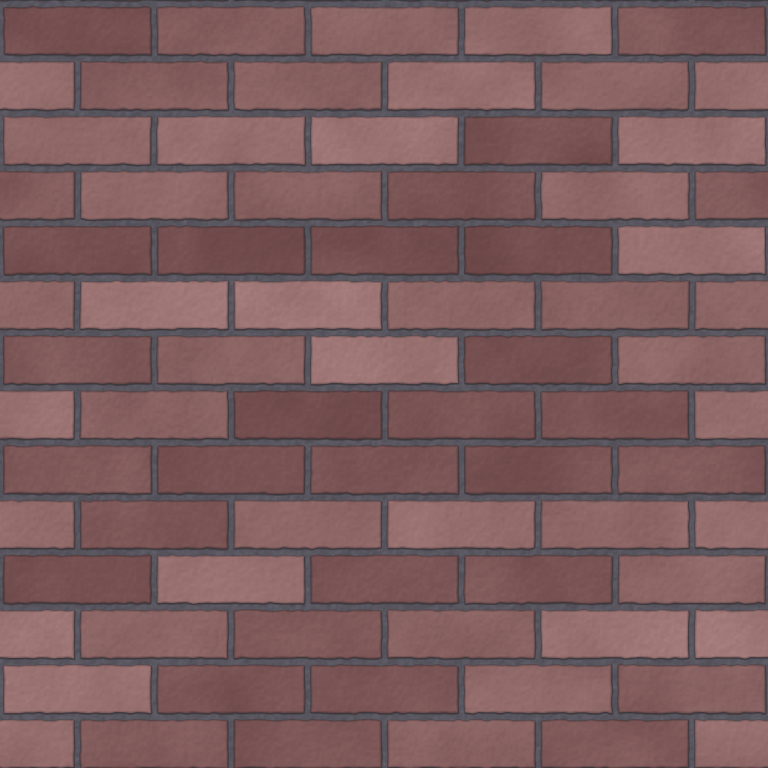
Give the GLSL for this texture, as a Shadertoy shader.

```glsl
// Running-bond wall of dusty red bricks, 5 across and 14 down, with dark grey mortar.

float hash(vec2 p) {
    vec3 q = fract(p.xyx * vec3(0.1031, 0.1030, 0.0973));
    q += dot(q, q.yzx + 33.33);
    return fract((q.x + q.y) * q.z);
}

// Value noise that repeats after `period` cells
float noise(vec2 uv, float period) {
    vec2 p = uv * period;
    vec2 i = floor(p), f = fract(p);
    f = f * f * (3.0 - 2.0 * f);
    vec2 a = mod(i, period), b = mod(i + 1.0, period);
    return mix(mix(hash(a), hash(vec2(b.x, a.y)), f.x),
               mix(hash(vec2(a.x, b.y)), hash(b), f.x), f.y);
}

// Fine surface relief
float relief(vec2 uv) {
    return 0.6 * noise(uv, 150.0) + 0.4 * noise(uv + 0.37, 290.0);
}

float boxDistance(vec2 p, vec2 halfSize, float radius) {
    vec2 q = abs(p) - halfSize + radius;
    return length(max(q, 0.0)) + min(max(q.x, q.y), 0.0) - radius;
}

void mainImage(out vec4 fragColor, in vec2 fragCoord) {
    vec2 uv = fragCoord / iResolution.xy;
    float pixel = 1.0 / min(iResolution.x, iResolution.y);

    // Brick grid: every other course shifts by half a brick
    vec2 grid = (uv + vec2(-0.0007, 0.0043)) * vec2(5.0, 14.0);
    float row = mod(floor(grid.y), 14.0);
    grid.x += 0.5 * mod(row + 1.0, 2.0);
    vec2 id = vec2(mod(floor(grid.x), 5.0), row);
    vec2 local = (fract(grid) - 0.5) / vec2(5.0, 14.0);

    // Slightly ragged outline
    vec2 wobble = vec2(noise(uv, 70.0), noise(uv + 0.53, 110.0)) - 0.5;
    vec2 edgePoint = local + wobble * vec2(0.0016, 0.0022);
    float d = boxDistance(edgePoint, vec2(0.0957, 0.0309), 0.0015);
    float shadowD = boxDistance(edgePoint + vec2(-0.0003, 0.0009), vec2(0.0957, 0.0309), 0.0015);

    // Relief lit from the upper left
    float grain = relief(uv) - 0.5;
    float slope = relief(uv + vec2(0.0011, -0.0016)) - relief(uv - vec2(0.0011, -0.0016));

    // Brick face: own tone, soft clouds and grain
    float cloud = 0.65 * noise(uv, 13.0) + 0.35 * noise(uv + 0.21, 29.0) - 0.5;
    float tone = hash(id + 17.0) + 0.42 * cloud;
    vec3 brick = mix(vec3(0.445, 0.298, 0.300), vec3(0.622, 0.463, 0.462), tone);
    brick *= 1.0 + 0.05 * grain - 0.07 * slope;
    brick *= 1.0 - 0.22 * smoothstep(-0.0030, 0.0, d);

    // Mortar with a contact shadow around each brick
    vec3 mortar = vec3(0.345, 0.335, 0.372) * (1.0 + 0.18 * grain - 0.14 * slope);
    mortar = mix(vec3(0.235, 0.215, 0.235), mortar, smoothstep(-0.0004, 0.0024, shadowD));

    float face = 1.0 - smoothstep(-0.6 * pixel, 0.6 * pixel, d);
    fragColor = vec4(mix(mortar, brick, face), 1.0);
}
```
